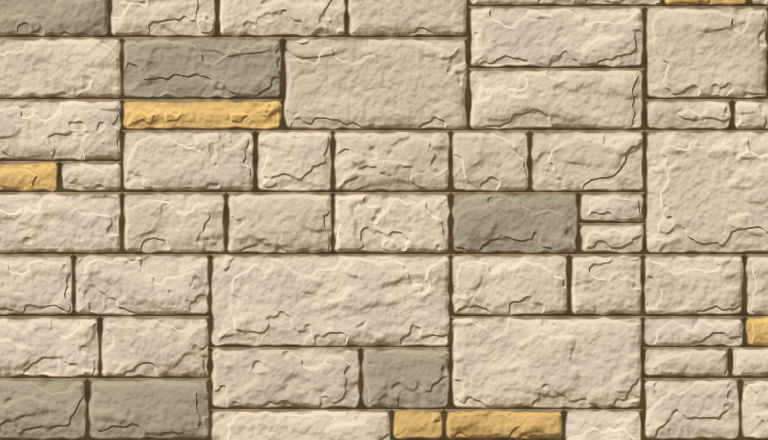
Reproduce this texture procedurally as a Shadertoy shader.

```glsl
// Wall of rough-hewn sandstone blocks in irregular ashlar courses.
// A pinwheel tiling of large rectangles is split into stones; each stone gets
// a chiselled height field lit from the upper left, set in shaded mortar.

const float COURSES = 14.2;              // course units per canvas height
const vec2 MACRO = vec2(8.0, 4.0);       // size of unsplit tiles, in courses
const vec2 VIEW_START = vec2(43.0, 62.0);
const float JOINT = 0.075;               // half width of a joint
const vec2 TO_LIGHT = vec2(-0.55, 0.83);
const float RELIEF_STEP = 0.055;         // sampling distance for the slope
const vec3 CREAM = vec3(0.805, 0.742, 0.642);
const vec3 PINKISH = vec3(0.825, 0.758, 0.675);
const vec3 GREY = vec3(0.635, 0.597, 0.505);
const vec3 OCHRE = vec3(0.83, 0.68, 0.43);
const vec3 MORTAR = vec3(0.56, 0.485, 0.375);
const vec3 JOINT_SHADOW = vec3(0.32, 0.255, 0.165);
const vec3 SHADE_TINT = vec3(0.49, 0.43, 0.34);

struct Stone { vec2 lo; vec2 hi; vec2 seed; };

vec2 hash22(vec2 p) {
    vec3 a = fract(p.xyx * vec3(0.1031, 0.1030, 0.0973));
    a += dot(a, a.yzx + 33.33);
    return fract((a.xx + a.yz) * a.zy);
}

float noise(vec2 p) {
    vec2 i = floor(p), f = fract(p);
    f = f * f * (3.0 - 2.0 * f);
    float low = mix(hash22(i).x, hash22(i + vec2(1, 0)).x, f.x);
    float high = mix(hash22(i + vec2(0, 1)).x, hash22(i + 1.0).x, f.x);
    return mix(low, high, f.y);
}

float fbm(vec2 p) {
    float sum = 0.0, amp = 0.55;
    for (int k = 0; k < 3; k++) {
        sum += amp * noise(p);
        p = mat2(1.6, 1.2, -1.2, 1.6) * p + 7.3;
        amp *= 0.5;
    }
    return sum;
}

// Jittered grid node; its height stays on a whole course
vec2 node(vec2 i) {
    vec2 r = hash22(i);
    return i * MACRO + vec2((r.x - 0.5) * 4.8, floor(r.y * 3.0) - 1.0);
}

// Pinwheel tile around p, then repeated splitting into single stones
Stone findStone(vec2 p) {
    vec2 lo = vec2(0), hi = vec2(0);
    vec2 home = floor(p / MACRO);
    for (int k = 0; k < 9; k++) {
        vec2 c = home + vec2(k % 3 - 1, k / 3 - 1);
        vec2 a = node(c), b = node(c + vec2(1, 0));
        vec2 d = node(c + vec2(0, 1)), e = node(c + 1.0);
        bool even = mod(c.x + c.y, 2.0) < 0.5;
        vec2 l = even ? vec2(a.x, b.y) : vec2(d.x, a.y);
        vec2 h = even ? vec2(e.x, d.y) : vec2(b.x, e.y);
        if (all(greaterThanEqual(p, l)) && all(lessThan(p, h))) { lo = l; hi = h; }
    }
    for (int k = 0; k < 6; k++) {
        vec2 size = hi - lo;
        vec2 r = hash22(lo * 3.1 + hi * 1.7 + float(k) * 7.3);
        bool tall = size.y > 1.5 && (size.y > 4.5 || size.y > size.x * 0.9
                    || r.x < 0.18 * (size.y - 2.0));
        if (size.x > 2.0 + 2.0 * size.y) {
            float cut = lo.x + size.x * mix(0.3, 0.7, r.y);
            if (p.x < cut) hi.x = cut; else lo.x = cut;
        } else if (tall) {
            float cut = lo.y + max(1.0, floor(size.y * mix(0.35, 0.75, r.y)));
            if (p.y < cut) hi.y = cut; else lo.y = cut;
        }
    }
    return Stone(lo, hi, hash22(lo * 5.3 + hi * 2.9));
}

// Distance inside the stone outline, slightly ragged
float edgeDistance(vec2 p, Stone s) {
    vec2 q = abs(p - 0.5 * (s.lo + s.hi)) - 0.5 * (s.hi - s.lo) + 0.22;
    float box = length(max(q, 0.0)) + min(max(q.x, q.y), 0.0) - 0.22;
    return -box + 0.09 * (noise(p * 3.2) - 0.5) - JOINT;
}

// Pillowed face with edge chips, broken ledges and fine grain
float relief(vec2 p, Stone s) {
    vec2 q = p + s.seed * 91.0;
    float d = edgeDistance(p, s);
    float broad = fbm(q * vec2(0.6, 0.9));
    float chip = 2.4 * max(0.0, fbm(q * 1.15 + 19.0) - 0.44);
    float h = 0.13 * smoothstep(0.0, 0.2 + 0.6 * broad, d);
    h += 0.15 * smoothstep(chip - 0.03, chip + 0.14, d);
    h += 0.11 * smoothstep(-0.02, 0.08, broad - 0.55) + 0.30 * broad;
    h += 0.13 * abs(fbm(q * vec2(1.3, 2.0) + 5.0) - 0.48);
    return h + 0.065 * noise(q * 5.5) + 0.035 * noise(q * 10.0);
}

vec3 stoneColour(vec2 p, Stone s) {
    vec2 r = hash22(s.seed * 173.0);
    bool thin = s.hi.y - s.lo.y < 1.5;
    vec3 colour = mix(CREAM, PINKISH, r.y);
    if (r.x < 0.17) colour = GREY;
    else if (thin && r.x < 0.55) colour = OCHRE;
    float stain = fbm(p * 0.8 + s.seed * 50.0) - 0.48;
    return colour * (0.98 + 0.06 * s.seed.y + 0.12 * stain);
}

void mainImage(out vec4 fragColor, in vec2 fragCoord) {
    float pixel = COURSES / iResolution.y;
    vec2 p = fragCoord * pixel + VIEW_START;
    Stone s = findStone(p);

    // Light and shade from the slope toward the light
    float rise = (relief(p + TO_LIGHT * RELIEF_STEP, s) - relief(p, s)) / RELIEF_STEP;
    vec3 face = stoneColour(p, s);
    face = mix(face, face * SHADE_TINT, clamp(rise * 0.52, 0.0, 0.85));
    face *= 1.0 + 0.15 * clamp(-rise, 0.0, 0.9);

    // Mortar shows below the joint's shadow, on top of the lower stone
    float sides = min(min(p.x - s.lo.x, s.hi.x - p.x), p.y - s.lo.y);
    float shadow = smoothstep(-0.05, 0.06, s.hi.y - p.y - sides);
    vec3 joint = mix(MORTAR, JOINT_SHADOW, shadow) * (0.85 + 0.3 * noise(p * 4.0));

    float soft = max(pixel, 0.05);
    float cover = smoothstep(-soft, soft, edgeDistance(p, s));
    fragColor = vec4(mix(joint, face, cover), 1.0);
}
```
